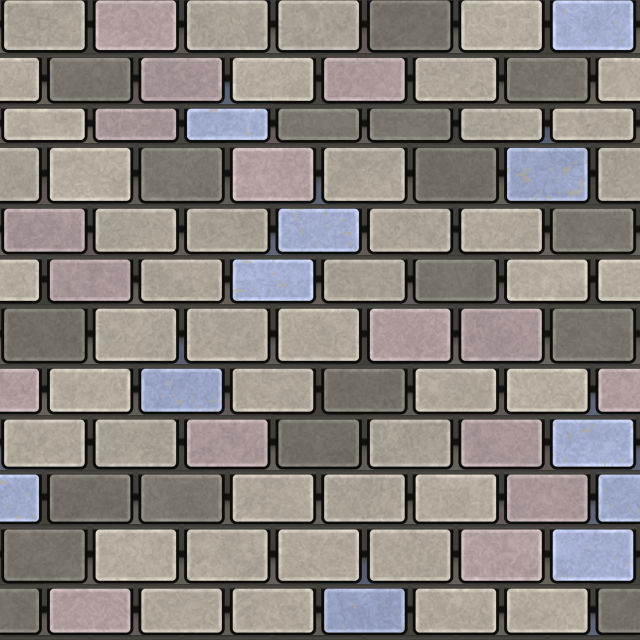
This texture is drawn by a WebGL 1 fragment shader. Its source:

```glsl
precision highp float;
uniform vec2 u_resolution;

const float COLUMNS = 7.0;
const int ROWS = 12;
const vec2 SHIFT = vec2(0.0020, 0.0072);
// Row heights from the top down, as fractions of the canvas
const vec4 HEIGHTS_A = vec4(0.0898, 0.0794, 0.0612, 0.0951);
const vec4 HEIGHTS_B = vec4(0.0794, 0.0768, 0.0938, 0.0794);
const vec4 HEIGHTS_C = vec4(0.0859, 0.0859, 0.0924, 0.0810);

const float SIDE_GAP = 0.0085;    // face edge to centre of slot
const float TOP_SHADOW = 0.0078;  // band under the row above
const float OUTLINE = 0.0045;
const float CORNER = 0.0065;
const float RIM_WIDTH = 0.0075;
const float RIM_LIGHT = 0.13;
const float GRAIN_SCALE = 190.0;
const float GRAIN_DEPTH = 0.17;
const float SOFTNESS = 0.0009;

const vec3 SAND = vec3(0.68, 0.65, 0.60);
const vec3 SLATE = vec3(0.465, 0.45, 0.415);
const vec3 BLUE = vec3(0.62, 0.66, 0.79);
const vec3 ROSE = vec3(0.67, 0.60, 0.605);
const vec3 OCHRE = vec3(0.74, 0.68, 0.52);
const vec3 SHADOW = vec3(0.30, 0.29, 0.27);
const vec3 INK = vec3(0.045, 0.045, 0.04);

float hash(vec2 p) {
  vec3 q = fract(vec3(p.xyx) * 0.1031);
  q += dot(q, q.yzx + 33.33);
  return fract((q.x + q.y) * q.z);
}

float noise(vec2 p) {
  vec2 i = floor(p), f = fract(p);
  f = f * f * (3.0 - 2.0 * f);
  return mix(mix(hash(i), hash(i + vec2(1, 0)), f.x),
             mix(hash(i + vec2(0, 1)), hash(i + vec2(1, 1)), f.x), f.y);
}

float rowHeight(int i) {
  vec4 group = i < 4 ? HEIGHTS_A : (i < 8 ? HEIGHTS_B : HEIGHTS_C);
  vec4 pick = vec4(equal(vec4(mod(float(i), 4.0)), vec4(0, 1, 2, 3)));
  return dot(group, pick);
}

// Horizontal position in tiles; odd rows move by half a tile
float columnAt(float x, float row) {
  return x * COLUMNS + 0.5 * mod(row, 2.0);
}

float roundBox(vec2 p, vec2 halfSize, float radius) {
  vec2 d = abs(p) - halfSize + radius;
  return length(max(d, 0.0)) + min(max(d.x, d.y), 0.0) - radius;
}

// Each row shuffles an even spread of kinds; alpha marks blue tiles
vec4 tileColor(float x, float row) {
  row = mod(row, float(ROWS));
  float col = mod(floor(columnAt(x, row)), COLUMNS);
  float stride = 1.0 + floor(6.0 * hash(vec2(row, 17.0)));
  float start = floor(COLUMNS * hash(vec2(row, 43.0)));
  float rank = mod(col * stride + start, COLUMNS);
  float kind = (rank + hash(vec2(col, row) + 71.0)) / COLUMNS;
  vec3 c = SAND;
  if (kind > 0.49) c = SLATE;
  if (kind > 0.68) c = BLUE;
  if (kind > 0.835) c = ROSE;
  float tone = 0.95 + 0.09 * hash(vec2(row, col) + 9.0);
  return vec4(c * tone, kind > 0.68 && kind <= 0.835 ? 1.0 : 0.0);
}

void main() {
  vec2 uv = gl_FragCoord.xy / u_resolution;
  float soft = max(SOFTNESS, 0.7 / min(u_resolution.x, u_resolution.y));
  float x = uv.x + SHIFT.x;
  float down = fract(1.0 - uv.y + SHIFT.y);

  // Find the row
  float top = 0.0, row = 0.0, y = 0.0, height = 1.0;
  for (int i = 0; i < ROWS; i++) {
    float h = rowHeight(i);
    if (down >= top) { row = float(i); y = down - top; height = h; }
    top += h;
  }

  // Distance to the face of the tile
  float tileX = (fract(columnAt(x, row)) - 0.5) / COLUMNS;
  float faceHeight = height - TOP_SHADOW - OUTLINE;
  vec2 halfSize = vec2(0.5 / COLUMNS - SIDE_GAP, 0.5 * faceHeight);
  float edge = roundBox(vec2(tileX, y - TOP_SHADOW - halfSize.y), halfSize, CORNER);

  // Stone grain and light rim
  vec2 g = uv * GRAIN_SCALE;
  vec2 warp = vec2(noise(g * 0.5), noise(g * 0.5 + 31.0)) * 2.0;
  float grain = 0.6 * noise(g + warp) + 0.4 * noise(g * 1.9 + 57.0) - 0.5;
  float blotch = noise(uv * 28.0 + 5.0) - 0.5;
  vec4 tile = tileColor(x, row);
  float rim = smoothstep(-RIM_WIDTH, -0.002, edge);
  vec3 face = tile.rgb * (1.0 + GRAIN_DEPTH * grain + 0.06 * blotch);
  face += RIM_LIGHT * rim * (0.65 + 0.7 * noise(g * 0.6)) * tile.g / SAND.g;
  float speck = smoothstep(0.83, 0.92, noise(uv * 110.0 + 83.0));
  face = mix(face, OCHRE, 0.5 * speck * tile.a);

  // Slot showing the tile of the next row, with a dark knot half way down
  float along = y / height;
  vec3 below = tileColor(x, row + 1.0).rgb * 0.58;
  vec3 slot = mix(SHADOW * 0.85, below, smoothstep(0.48, 0.75, along));
  float knot = 1.0 - smoothstep(0.003, 0.008, abs(y - 0.5 * height));
  slot = mix(slot, INK, 0.9 * knot);

  // Shadow band on top, outline on the sides and foot
  float underBand = smoothstep(0.6 * TOP_SHADOW, 1.3 * TOP_SHADOW, y);
  vec3 band = SHADOW * mix(0.7, 1.15, clamp(y / TOP_SHADOW, 0.0, 1.0));
  vec3 border = mix(band, INK, underBand);
  float side = abs(tileX) - halfSize.x - OUTLINE;
  float outer = y < TOP_SHADOW + CORNER ? side : edge - OUTLINE;
  vec3 color = mix(border, slot, smoothstep(-soft, soft, outer));
  color = mix(face, color, smoothstep(-soft, soft, edge));
  gl_FragColor = vec4(color, 1.0);
}
```
